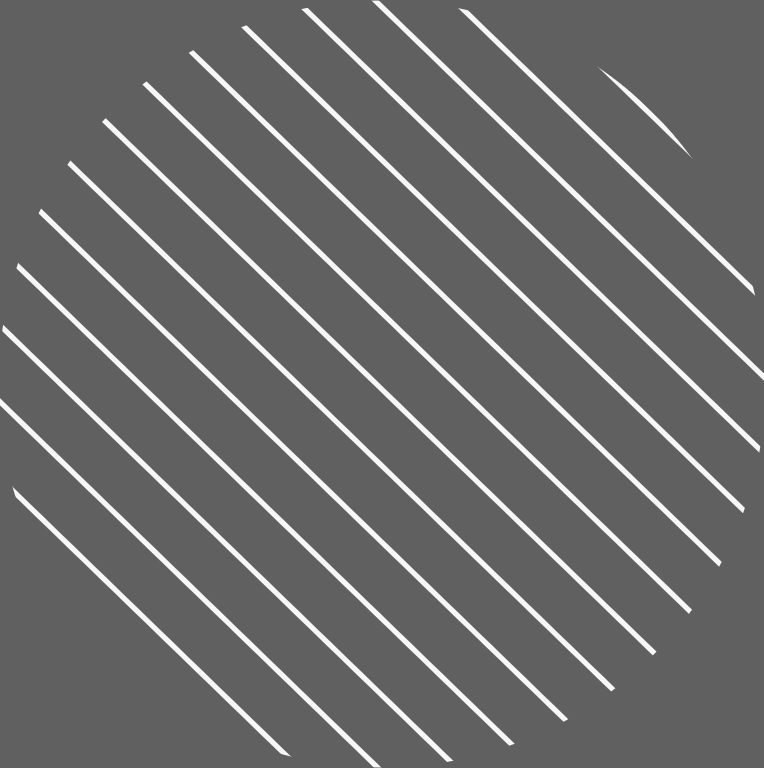
Give the GLSL for this pattern, as a Shadertoy shader.

```glsl
// A disc hatched with thin pale diagonal stripes on flat grey.
// Stripes are a repeated distance along one slanted axis,
// clipped by the distance to a circle filling the canvas.

const vec3 GREY = vec3(0.378);
const vec3 PALE = vec3(0.967);
const float DISC_RADIUS = 0.4993;    // lengths are in canvas heights
const float STRIPE_SPACING = 0.07152;
const float STRIPE_WIDTH = 0.0068;
const float STRIPE_SHIFT = -0.0051;  // offset of the middle stripe
const float AXIS_ANGLE = 0.8014;     // direction across the stripes

// Signed distance to the nearest stripe, negative inside.
float stripeDistance(vec2 p) {
    float across = dot(p, vec2(cos(AXIS_ANGLE), sin(AXIS_ANGLE))) - STRIPE_SHIFT;
    float cell = fract(across / STRIPE_SPACING + 0.5) - 0.5;
    return abs(cell) * STRIPE_SPACING - 0.5 * STRIPE_WIDTH;
}

// Coverage of a shape, blended over one pixel at its edge.
float coverage(float dist, float pixel) {
    return clamp(0.5 - dist / pixel, 0.0, 1.0);
}

void mainImage(out vec4 fragColor, in vec2 fragCoord) {
    float pixel = 1.0 / iResolution.y;
    vec2 p = (fragCoord - 0.5 * iResolution.xy) * pixel;

    float stripes = coverage(stripeDistance(p), pixel);
    float disc = coverage(length(p) - DISC_RADIUS, pixel);

    fragColor = vec4(mix(GREY, PALE, stripes * disc), 1.0);
}
```
